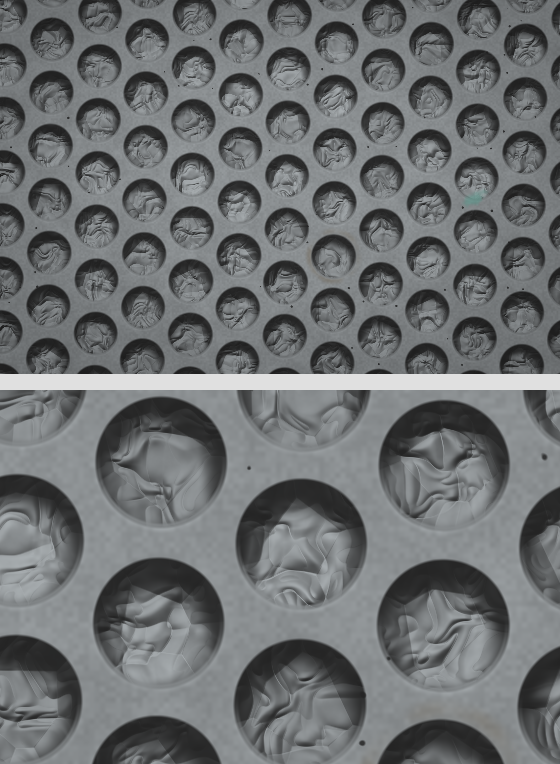
Top, the full canvas; bottom, a detail of the centre.
This texture is drawn by a Shadertoy shader. Its source:

```glsl
// Grey perforated plate with staggered round holes over crumpled translucent film.

// Layout, in units of the canvas height
const float COLUMN_PITCH = 0.1267;
const float ROW_PITCH = 0.1428;
const float HOLE_RADIUS = 0.0590;
const float TILT = 0.0137;
const vec2 ANCHOR = vec2(0.768, 0.529);

// Surface
const vec3 DARK = vec3(0.135, 0.135, 0.135);
const vec3 LIGHT = vec3(0.605, 0.625, 0.635);
const vec3 TEAL = vec3(0.38, 0.60, 0.56);
const vec3 RUST = vec3(0.44, 0.40, 0.34);
const float PLATE_TONE = 0.83;
const float FILM_TONE = 0.97;
const float VIGNETTE = 0.24;
const int FACETS = 7;
const float TAU = 6.2831853;

float hash(vec2 p) {
    vec3 v = fract(p.xyx * vec3(0.1031, 0.1030, 0.0973));
    v += dot(v, v.yzx + 33.33);
    return fract((v.x + v.y) * v.z);
}

float noise(vec2 p) {
    vec2 i = floor(p), f = fract(p);
    f = f * f * (3.0 - 2.0 * f);
    return mix(mix(hash(i), hash(i + vec2(1, 0)), f.x),
               mix(hash(i + vec2(0, 1)), hash(i + vec2(1, 1)), f.x), f.y);
}

float fbm(vec2 p) {
    float sum = 0.0, gain = 0.5;
    for (int i = 0; i < 4; i++) {
        sum += gain * noise(p);
        p = mat2(1.6, 1.2, -1.2, 1.6) * p + 7.3;
        gain *= 0.5;
    }
    return sum;
}

// Flat middle, tilted facets towards the wall, warped creases on top
float filmHeight(vec2 q, vec2 id) {
    float facets = 0.0;
    for (int i = 0; i < FACETS; i++) {
        float k = float(i);
        float angle = TAU * (k + 0.8 * hash(id + 3.17 * k)) / float(FACETS);
        float inset = mix(0.4, 0.8, hash(id + 7.71 * k + 0.5));
        facets = max(facets, dot(q, vec2(cos(angle), sin(angle))) - inset);
    }
    vec2 w = q * 1.7 + 40.0 * vec2(hash(id + 1.3), hash(id + 2.9));
    w += 0.9 * vec2(noise(w + 3.0), noise(w * 1.2 + 8.0));
    float crease = abs(2.0 * noise(w * 1.3) - 1.0);
    float wrinkle = abs(2.0 * noise(w * 3.1 + 5.0) - 1.0);
    return 0.8 * facets + 0.15 * crease + 0.045 * wrinkle;
}

float filmTone(vec2 q, vec2 id) {
    const float e = 0.025;
    float h = filmHeight(q, id);
    vec2 slope = vec2(filmHeight(q + vec2(e, 0), id) - h,
                      filmHeight(q + vec2(0, e), id) - h) / e;
    float lit = max(dot(normalize(vec3(-slope, 1.0)),
                        normalize(vec3(-0.2, 0.5, 1.0))), 0.0);
    float tone = FILM_TONE * pow(lit, 1.6) + 0.12 * (fbm(q * 5.0 + id * 9.1) - 0.45);
    // Shadow of the plate, deepest under the upper edge
    float reach = length(q - vec2(-0.03, -0.24)) + 0.14 * (noise(q * 3.0 + id * 5.3) - 0.5);
    tone *= mix(1.0, 0.14, smoothstep(0.58, 1.02, reach));
    return tone * mix(0.88, 1.08, hash(id + 11.7));
}

// Sparse dark pits, one candidate per grid cell
float pits(vec2 p) {
    vec2 g = p * 24.0, cell = floor(g);
    vec2 centre = 0.25 + 0.5 * vec2(hash(cell + 17.0), hash(cell + 31.0));
    float size = mix(0.025, 0.075, hash(cell + 53.0));
    float d = length(fract(g) - centre) + 0.05 * (noise(g * 9.0) - 0.5);
    return step(0.86, hash(cell + 71.0)) * (1.0 - smoothstep(size * 0.5, size + 0.03, d));
}

void mainImage(out vec4 fragColor, in vec2 fragCoord) {
    vec2 p = fragCoord / iResolution.y;
    float pixel = 1.0 / iResolution.y;

    // Staggered columns; each hole fits inside its own strip
    float c = cos(TILT), s = sin(TILT);
    vec2 grid = mat2(c, s, -s, c) * (p - ANCHOR);
    float column = round(grid.x / COLUMN_PITCH);
    float stagger = 0.5 * mod(column, 2.0);
    float row = round(grid.y / ROW_PITCH - stagger);
    vec2 id = vec2(column, row) + 60.0;
    vec2 centre = vec2(column * COLUMN_PITCH, (row + stagger) * ROW_PITCH);
    vec2 q = (grid - centre) / HOLE_RADIUS;
    q += 0.025 * (vec2(hash(id + 4.1), hash(id + 6.7)) - 0.5);
    q *= 1.0 + 0.03 * (hash(id + 8.3) - 0.5);
    float r = length(q);
    float down = -q.y / max(r, 0.001);
    float soft = max(1.2 * pixel, 0.0016) / HOLE_RADIUS;

    // Plate: mottled face, worn bevel
    float plate = PLATE_TONE + 0.16 * (fbm(p * 22.0) - 0.47) + 0.10 * (noise(p * 210.0) - 0.5);
    plate += 0.09 * (0.4 + 0.6 * down) * (1.0 - smoothstep(1.0, 1.09, r));

    // Film, then the lit lower wall around it
    float hole = filmTone(q, id);
    float wall = smoothstep(0.91, 0.96, r) * smoothstep(-0.25, 0.75, down);
    hole = mix(hole, 0.80, 0.75 * wall);

    float open = 1.0 - smoothstep(1.0 - soft, 1.0 + soft, r);
    float tone = mix(plate, hole, open);
    tone *= 1.0 - 0.85 * pits(p) * smoothstep(0.8, 0.95, r);
    vec3 color = mix(DARK, LIGHT, clamp(tone, 0.0, 1.15));

    // Teal scuff and a faint rusty halo
    vec2 scuff = (p - vec2(1.272, 0.470)) * mat2(0.87, 0.5, -0.5, 0.87) / vec2(0.042, 0.019);
    float teal = smoothstep(1.1, 0.3, length(scuff) + 0.9 * (fbm(p * 65.0) - 0.45));
    color = mix(color, TEAL, 0.65 * teal);
    float halo = abs(length(p - vec2(0.893, 0.315)) - 0.066);
    float rust = smoothstep(0.014, 0.0, halo) * smoothstep(0.35, 0.7, fbm(p * 16.0 + 2.0));
    color = mix(color, RUST, 0.45 * rust * (1.0 - open));

    vec2 fromMiddle = fragCoord / iResolution.xy - vec2(0.5, 0.53);
    color *= 1.04 - VIGNETTE * smoothstep(0.15, 0.75, length(fromMiddle));
    fragColor = vec4(color, 1.0);
}
```
